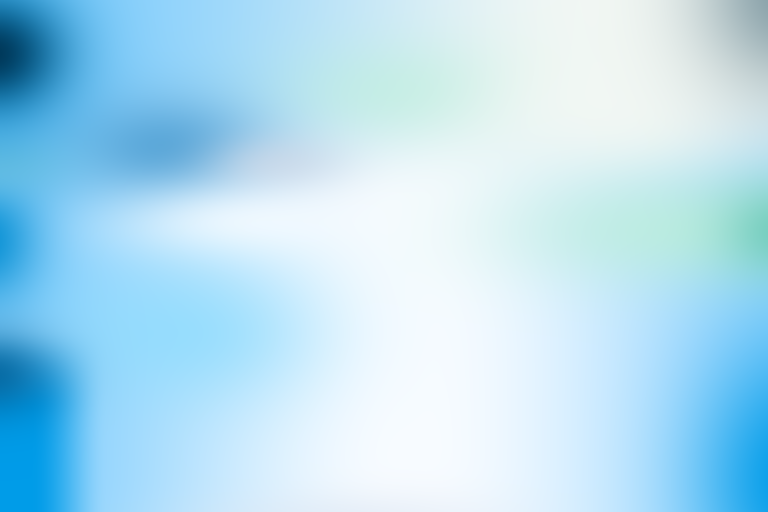
Give the GLSL for this background, as a WebGL 1 fragment shader.

```glsl
precision highp float;
// A soft, out-of-focus wash of sky blue, mint and white light.
// Broad gradients lay down the base; elliptical Gaussian glows are then
// painted over it, from wide pale tints to small deep shadows at the rim.

uniform vec2 u_resolution;

#define WHITE vec3(0.97, 0.985, 1.0)
#define SKY   vec3(0.52, 0.81, 0.99)
#define PALE  vec3(0.60, 0.84, 1.0)
#define CREAM vec3(0.95, 0.97, 0.955)
#define MINT  vec3(0.74, 0.93, 0.87)
#define AZURE vec3(0.0, 0.61, 0.91)
#define NAVY  vec3(0.0, 0.22, 0.35)
#define SPREAD 1.0

// Blend an elliptical glow of the given tint over a colour.
vec3 glow(vec3 base, vec2 p, vec2 centre, vec2 radius, vec3 tint, float strength) {
  vec2 d = (p - centre) / (radius * SPREAD);
  return mix(base, tint, strength * exp(-dot(d, d)));
}

// Blue sides around a white middle, with a cream band along the top.
vec3 baseWash(vec2 p) {
  vec3 lower = mix(SKY, WHITE, smoothstep(0.0, 0.52, p.x));
  lower = mix(lower, PALE, smoothstep(0.55, 1.05, p.x));
  vec3 upper = mix(SKY, CREAM, smoothstep(0.05, 0.8, p.x));
  return mix(lower, upper, smoothstep(0.6, 0.88, p.y));
}

// Cream and mint light on the upper right.
vec3 warmLight(vec3 c, vec2 p) {
  c = glow(c, p, vec2(0.53, 0.82), vec2(0.16, 0.10), MINT, 0.75);
  c = glow(c, p, vec2(0.82, 0.79), vec2(0.20, 0.16), CREAM, 0.95);
  c = glow(c, p, vec2(0.90, 0.55), vec2(0.24, 0.11), MINT, 0.9);
  c = glow(c, p, vec2(1.02, 0.55), vec2(0.08, 0.09), vec3(0.42, 0.79, 0.70), 0.8);
  return glow(c, p, vec2(1.03, 1.02), vec2(0.12, 0.20), vec3(0.45, 0.56, 0.60), 0.85);
}

// Slate smear, white streak and cyan pool on the left.
vec3 coolStreaks(vec3 c, vec2 p) {
  c = glow(c, p, vec2(0.22, 0.71), vec2(0.13, 0.10), vec3(0.33, 0.64, 0.84), 0.95);
  c = glow(c, p, vec2(0.36, 0.68), vec2(0.09, 0.06), vec3(0.80, 0.84, 0.90), 0.7);
  c = glow(c, p, vec2(0.33, 0.56), vec2(0.17, 0.075), WHITE, 0.9);
  c = glow(c, p, vec2(0.24, 0.35), vec2(0.17, 0.14), vec3(0.56, 0.86, 0.99), 0.8);
  return glow(c, p, vec2(0.45, -0.02), vec2(0.20, 0.06), vec3(0.86, 0.90, 0.95), 0.6);
}

// Saturated blue and dark spots along the rim.
vec3 deepRim(vec3 c, vec2 p) {
  float column = (1.0 - smoothstep(0.04, 0.14, p.x)) * (1.0 - smoothstep(0.2, 0.36, p.y));
  c = mix(c, AZURE, column);
  c = glow(c, p, vec2(1.04, 0.06), vec2(0.13, 0.27), AZURE, 1.0);
  c = glow(c, p, vec2(-0.02, 0.53), vec2(0.07, 0.12), AZURE * 0.9, 0.9);
  c = glow(c, p, vec2(-0.01, 0.27), vec2(0.08, 0.08), vec3(0.0, 0.38, 0.60), 0.85);
  c = glow(c, p, vec2(0.0, 0.68), vec2(0.09, 0.06), vec3(0.45, 0.77, 0.89), 0.8);
  c = glow(c, p, vec2(-0.01, 0.895), vec2(0.11, 0.17), AZURE * 0.9, 0.9);
  return glow(c, p, vec2(-0.01, 0.895), vec2(0.075, 0.09), NAVY, 1.0);
}

void main() {
  vec2 p = gl_FragCoord.xy / u_resolution;
  vec3 colour = baseWash(p);
  colour = warmLight(colour, p);
  colour = coolStreaks(colour, p);
  colour = deepRim(colour, p);
  gl_FragColor = vec4(colour, 1.0);
}
```
